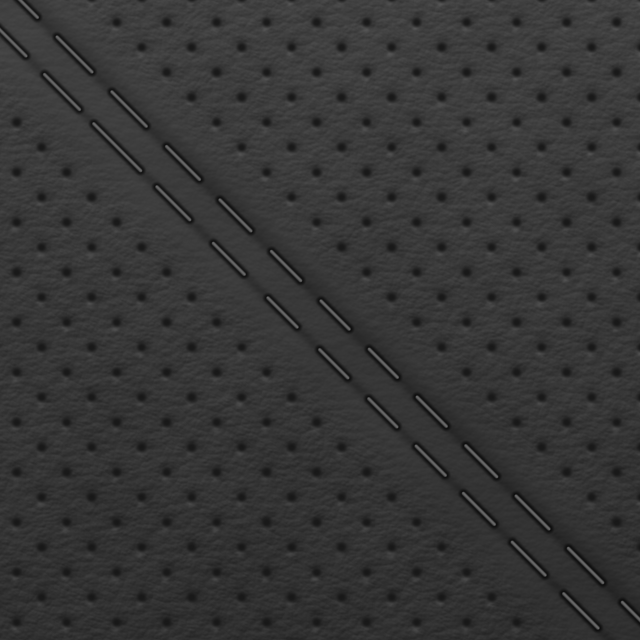
A WebGL 2 fragment shader for this texture:

```glsl
#version 300 es
precision highp float;
// Dark perforated leather crossed by a diagonal double-stitched seam.
// Holes sit on a staggered lattice, stitches are capsules with wavy spacing,
// and the grain is embossed from stretched cellular noise.
uniform vec2 u_resolution;
out vec4 fragColor;

const float TAU = 6.2831853;
const float HOLE_PITCH = 0.078125;
const vec2 HOLE_ORIGIN = vec2(0.026, 0.0352);
const float UPPER_ROW = 0.03125;   // x - y along each row of stitches
const float LOWER_ROW = -0.0469;
const float SEAM_CENTER = -0.0085;
const vec3 LEATHER_TOP = vec3(0.253);
const vec3 LEATHER_BOTTOM = vec3(0.188);
const vec3 HOLE_COLOR = vec3(0.09);
const vec3 THREAD_LIGHT = vec3(0.41);
const vec3 THREAD_EDGE = vec3(0.24);

vec2 hash2(vec2 p) {
  vec2 q = vec2(dot(p, vec2(127.1, 311.7)), dot(p, vec2(269.5, 183.3)));
  return fract(sin(q) * 43758.5);
}

// Distance to the nearest scattered feature point
float cellular(vec2 p) {
  vec2 cell = floor(p);
  float nearest = 4.0;
  for (int j = -1; j <= 1; j++) {
    for (int i = -1; i <= 1; i++) {
      vec2 c = cell + vec2(i, j);
      vec2 d = c + hash2(c) - p;
      nearest = min(nearest, dot(d, d));
    }
  }
  return sqrt(nearest);
}

// Height of the leather: short horizontal wrinkles over finer pores
float grainHeight(vec2 p) {
  vec2 warp = 0.004 * sin(p.yx * vec2(61.0, 47.0) + 2.0 * sin(p * 23.0));
  return 0.8 * cellular((p + warp) * vec2(34.0, 70.0))
       + 0.6 * cellular((p - warp) * vec2(75.0, 120.0))
       + 0.3 * cellular(p * vec2(150.0, 190.0));
}

float glow(float d, float width) {
  return exp(-d * d / (width * width));
}

// Offset from the nearest point of a square lattice
vec2 latticeOffset(vec2 p, vec2 origin, float pitch) {
  vec2 q = p - origin;
  return q - pitch * floor(q / pitch + 0.5);
}

// Offset from the nearest hole of the staggered lattice
vec2 holeOffset(vec2 p) {
  vec2 a = latticeOffset(p, HOLE_ORIGIN, HOLE_PITCH);
  vec2 b = latticeOffset(p, HOLE_ORIGIN + 0.5 * HOLE_PITCH, HOLE_PITCH);
  return dot(a, a) < dot(b, b) ? a : b;
}

// Signed distance across a row, from its center line
float acrossRow(vec2 p, float row) {
  return (p.x - p.y - row) * 0.70711;
}

// Distance to the nearest stitch core; wave = amplitude, phase, period
float stitchDistance(vec2 p, float row, float start, float pitch, vec3 wave, float longExtra) {
  float along = 0.5 * (p.x + p.y + row);
  float across = acrossRow(p, row);
  float base = floor((along - start) / pitch);
  float nearest = 1.0;
  for (int i = -1; i <= 1; i++) {
    float k = base + float(i);
    float halfLength = 0.0262 + 0.0027 * cos(TAU * k / 11.0);
    float middle = start + k * pitch + wave.x * sin(TAU * (k - wave.y) / wave.z) + halfLength;
    halfLength += longExtra * glow(k - 1.0, 0.4);
    float beyond = max(abs(along - middle) - halfLength + 0.002, 0.0) * 1.41421;
    nearest = min(nearest, length(vec2(beyond, across)));
  }
  return nearest;
}

// Groove, needle shadow and lit thread of one row
vec3 sewRow(vec3 color, float across, float d, float soft) {
  color *= 1.0 - 0.2 * glow(across, 0.008);
  color *= 1.0 - 0.66 * (1.0 - smoothstep(0.003, 0.0105, d));
  vec3 thread = mix(THREAD_EDGE, THREAD_LIGHT, glow(across - 0.0003, 0.0021));
  return mix(color, thread, 1.0 - smoothstep(0.0028 - soft, 0.0028 + soft, d));
}

void main() {
  vec2 p = gl_FragCoord.xy / u_resolution;
  p.y = 1.0 - p.y;   // y runs downward from here on
  float soft = max(0.7 / u_resolution.y, 0.0014);
  float seam = p.x - p.y - SEAM_CENTER;

  // Leather: vertical falloff, grain calmer along the seam
  vec3 color = mix(LEATHER_TOP, LEATHER_BOTTOM, p.y);
  float relief = grainHeight(p) - grainHeight(p + vec2(0.0012, 0.003));
  float calm = smoothstep(0.05, 0.15, abs(seam));
  color += relief * mix(0.032, 0.075, calm);
  color += 0.006 * sin(p.x * 17.0 + 2.0 * sin(p.y * 13.0)) * sin(p.y * 21.0 + p.x * 5.0);

  // Perforations with uneven edges, left out beside the seam
  vec2 hole = holeOffset(p);
  vec2 center = p - hole;
  float present = step(0.117, abs(center.x - center.y - SEAM_CENTER));
  float uneven = hash2(floor(center / HOLE_PITCH * 2.0 + 0.5)).x - 0.5;
  float radius = length(hole) * (1.0 + 0.12 * uneven) - 0.001 * relief;
  float rim = glow(length(hole - vec2(-0.002, 0.009)), 0.006);
  color += present * (0.075 + 0.04 * uneven) * rim;
  color *= 1.0 - present * 0.2 * glow(length(hole - vec2(0.001, -0.003)), 0.013);
  color = mix(color, HOLE_COLOR, present * 0.92 * (1.0 - smoothstep(0.002, 0.0108, radius)));

  // Fold shading, then the two rows of stitches
  color *= 1.0 - 0.13 * glow(seam - 0.058, 0.018);
  color += 0.008 * glow(seam + 0.065, 0.02);
  float upper = stitchDistance(p, UPPER_ROW, 0.0918, 0.0803, vec3(0.0098, 0.8, 11.0), 0.0);
  float lower = stitchDistance(p, LOWER_ROW, 0.0794, 0.08125, vec3(0.013, 1.8, 10.5), 0.0098);
  color = sewRow(color, acrossRow(p, UPPER_ROW), upper, soft);
  color = sewRow(color, acrossRow(p, LOWER_ROW), lower, soft);

  fragColor = vec4(clamp(color, 0.0, 1.0), 1.0);
}
```
